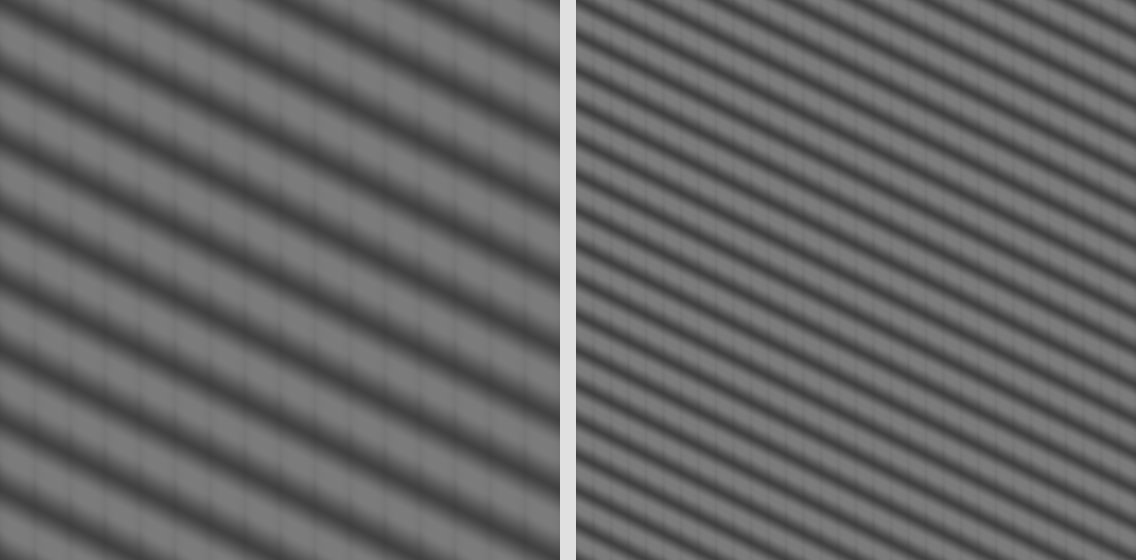
Left, the tile; right, the same tile 2 across and 2 down.
A Shadertoy shader for this pattern:

```glsl
// Soft grey diagonal folds falling to the right, 4 across and 8 down,
// crossed by 16 faint upright seams. Each fold is a ramp of the distance
// to its crease; whole repeat counts make the canvas tile.

// Signed offset to the nearest whole number, from -0.5 to 0.5
float nearestOffset(float x) {
    return fract(x + 0.5) - 0.5;
}

// Seam strength: 1 on the seam, fading quickly to both sides
float seamStrength(float x) {
    float away = abs(nearestOffset(16.0 * x));
    return pow(1.0 - 2.0 * away, 4.0);
}

// Fold brightness from 0 in the crease to 1 on the flat ridge
float foldRamp(vec2 uv, float seam) {
    float offset = nearestOffset(dot(uv, vec2(4.0, 8.0)));

    // The upper flank is wider and swells a little at each seam
    float upper = smoothstep(-0.03, 0.03, offset);
    float flankWidth = mix(0.36, 0.41 + 0.04 * seam, upper);

    // Rounded distance keeps the crease free of jagged edges
    float rise = sqrt(offset * offset + 0.0002) / flankWidth;
    rise = min(rise, 1.0);
    return mix(rise, smoothstep(0.0, 1.0, rise), 0.5);
}

void mainImage(out vec4 fragColor, in vec2 fragCoord) {
    vec2 uv = fragCoord / iResolution.xy;
    float seam = seamStrength(uv.x);

    float grey = mix(0.255, 0.482, foldRamp(uv, seam));
    grey *= 1.0 - 0.045 * seam;

    fragColor = vec4(vec3(grey), 1.0);
}
```
